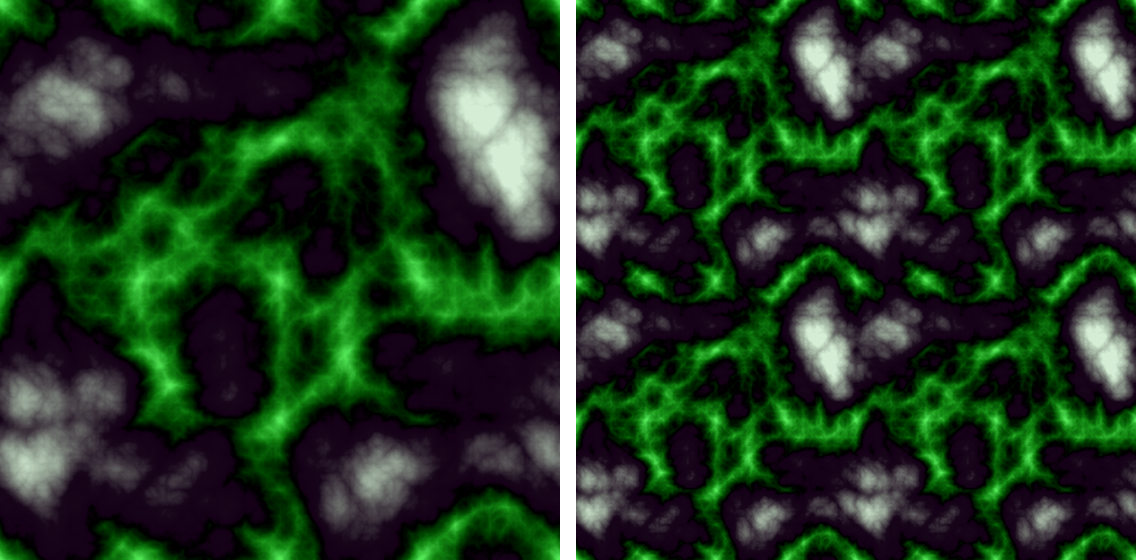
Left: one tile. Right: repeated 2 by 2.
A Shadertoy shader for this texture:

```glsl
// Tiling turbulence: glowing green veins between dark plum hollows and pale cloudy puffs.

const float TAU = 6.2831853;
const float BASE_CELLS = 2.0;
const int OCTAVES = 7;
const float NOISE_DEVIATION = 0.2157;

// Integer hash of a lattice cell, result in 0..1
float hash(uvec2 cell, uint seed) {
    uint h = cell.x * 1597334677u ^ cell.y * 3812015801u ^ seed * 2798796415u;
    h = (h ^ (h >> 16)) * 2246822519u;
    h = (h ^ (h >> 13)) * 3266489917u;
    h ^= h >> 16;
    return float(h >> 8) / 16777216.0;
}

// Unit slope at a lattice point, wrapped to the period
vec2 gradient(vec2 cell, float period) {
    cell = mod(cell, period);
    // The broadest layer leans one way, with one flipped corner for the large puffs
    if (period == BASE_CELLS) {
        bool flipped = cell.x < 0.5 && cell.y > 0.5;
        return vec2(0.6, flipped ? -0.8 : 0.8);
    }
    float angle = TAU * hash(uvec2(cell), uint(period));
    return vec2(cos(angle), sin(angle));
}

float gradientNoise(vec2 p, float period) {
    vec2 cell = floor(p);
    vec2 f = p - cell;
    vec2 blend = f * f * f * (f * (f * 6.0 - 15.0) + 10.0);
    vec2 right = vec2(1.0, 0.0);
    vec2 up = vec2(0.0, 1.0);
    float a = dot(gradient(cell, period), f);
    float b = dot(gradient(cell + right, period), f - right);
    float c = dot(gradient(cell + up, period), f - up);
    float d = dot(gradient(cell + 1.0, period), f - 1.0);
    return mix(mix(a, b, blend.x), mix(c, d, blend.x), blend.y);
}

// Sum of folded noise: creases are low, puffs are high
float turbulence(vec2 uv) {
    float sum = 0.0;
    float weight = 1.0;
    float period = BASE_CELLS;
    for (int i = 0; i < OCTAVES; i++) {
        sum += weight * abs(gradientNoise(uv * period, period));
        weight *= 0.5;
        period *= 2.0;
    }
    return sum / NOISE_DEVIATION;
}

float ramp(float from, float to, float x) {
    return clamp((x - from) / (to - from), 0.0, 1.0);
}

// Colour scale from vein core to puff top
vec3 palette(float height) {
    const vec3 veinCore = vec3(0.32, 0.90, 0.34);
    const vec3 veinBright = vec3(0.07, 0.53, 0.07);
    const vec3 veinDeep = vec3(0.00, 0.27, 0.00);
    const vec3 black = vec3(0.0);
    const vec3 plum = vec3(0.08, 0.00, 0.09);
    const vec3 plumEdge = vec3(0.09, 0.02, 0.10);
    const vec3 puffShade = vec3(0.31, 0.29, 0.31);
    const vec3 puffLight = vec3(0.58, 0.64, 0.58);
    const vec3 puffTop = vec3(0.83, 0.93, 0.83);

    vec3 color = mix(veinCore, veinBright, ramp(0.15, 0.62, height));
    color = mix(color, veinDeep, ramp(0.62, 0.96, height));
    color = mix(color, black, ramp(0.96, 1.36, height));
    color = mix(color, plum, ramp(1.42, 1.60, height));
    color = mix(color, plumEdge, ramp(1.60, 2.00, height));
    color = mix(color, puffShade, ramp(2.00, 2.50, height));
    color = mix(color, puffLight, ramp(2.50, 3.00, height));
    return mix(color, puffTop, ramp(3.00, 3.50, height));
}

void mainImage(out vec4 fragColor, in vec2 fragCoord) {
    vec2 uv = fragCoord / iResolution.xy;
    fragColor = vec4(palette(turbulence(uv)), 1.0);
}
```
